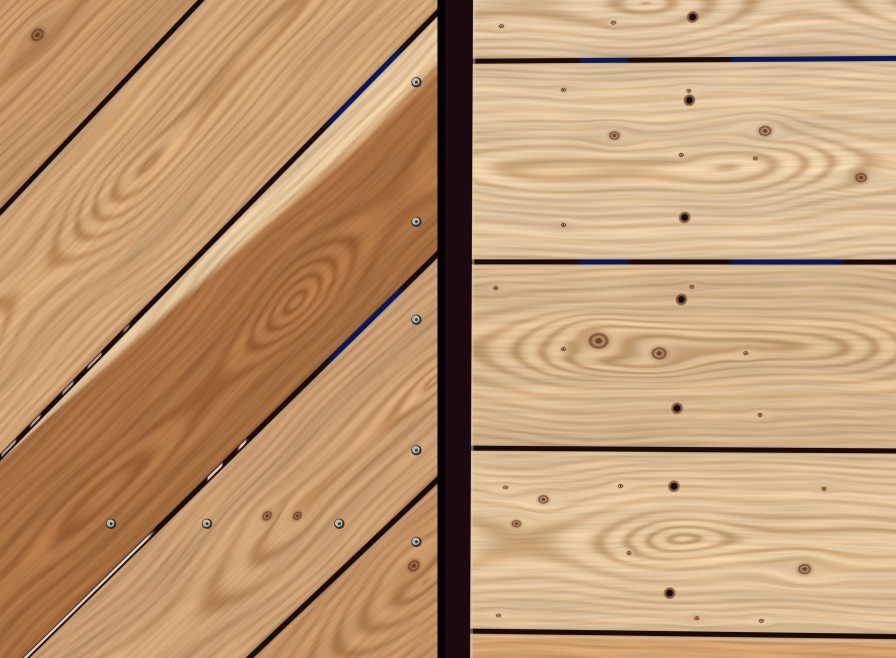
A WebGL 1 fragment shader for this texture:

```glsl
precision highp float;
uniform vec2 u_resolution;

const float ASPECT = 1.362, POST_LEFT = 0.665, POST_RIGHT = 0.7145;
const float GAP_HALF = 0.0038, RING_FREQ = 430.0;
const float SLOPE = 0.985, FAN = 0.105;  // diagonal slope, and its gain per intercept
const float SCREW_X = 0.633, SCREW_Y = 0.204;
const vec3 POST = vec3(0.10, 0.04, 0.06), GAP = vec3(0.11, 0.04, 0.035);
const vec3 BLUE = vec3(0.04, 0.10, 0.36), PALE = vec3(0.90, 0.79, 0.63);
const vec3 KNOT = vec3(0.36, 0.17, 0.08);

struct Board { float lo, hi, heart, seed; vec3 tint; };

Board leftBoard(float c) {
  if (c > 0.677) return Board(0.677, 1.05, 0.52, 1.3, vec3(0.75, 0.58, 0.41));
  if (c > 0.3045) return Board(0.3045, 0.677, 0.58, 2.9, vec3(0.79, 0.63, 0.46));
  if (c > -0.0385) return Board(-0.0385, 0.3045, 0.38, 4.6, vec3(0.64, 0.43, 0.26));
  if (c > -0.359) return Board(-0.359, -0.0385, 0.44, 6.1, vec3(0.77, 0.61, 0.45));
  return Board(-0.66, -0.359, 0.6, 7.7, vec3(0.74, 0.56, 0.39));
}

Board rightBoard(float c) {
  if (c > 0.907) return Board(0.907, 1.2, 0.3, 1.1, vec3(0.85, 0.75, 0.62));
  if (c > 0.602) return Board(0.602, 0.907, 0.47, 2.4, vec3(0.86, 0.76, 0.62));
  if (c > 0.319) return Board(0.319, 0.602, 0.54, 3.8, vec3(0.83, 0.71, 0.56));
  if (c > 0.041) return Board(0.041, 0.319, 0.5, 5.2, vec3(0.86, 0.75, 0.60));
  return Board(-0.25, 0.041, 0.5, 8.3, vec3(0.80, 0.62, 0.43));
}

vec2 hash2(vec2 p) {
  return fract(sin(vec2(dot(p, vec2(127.1, 311.7)), dot(p, vec2(269.5, 183.3)))) * 4375.5);
}

float cellular(vec2 p) {
  float nearest = 2.0;
  for (int i = 0; i < 9; i++) {
    vec2 cell = floor(p) + vec2(mod(float(i), 3.0), floor(float(i) / 3.0 + 0.01)) - 1.0;
    nearest = min(nearest, length(cell + hash2(cell) - p));
  }
  return nearest;
}

float band(float x, float a, float b) {
  return smoothstep(a - 0.008, a + 0.008, x) * (1.0 - smoothstep(b - 0.008, b + 0.008, x));
}

float disc(float d, float r, float px) { return 1.0 - smoothstep(r - px, r + px, d); }

// x: bend of the grain around the knot, y: darkness
vec2 knot(vec2 o, vec2 axis, float r) {
  vec2 d = vec2(dot(o, axis), dot(o, vec2(-axis.y, axis.x))) / r;
  float len = length(d * vec2(0.8, 1.0));
  float rings = 0.55 + 0.25 * sin(len * 13.0) + 0.3 * exp(-len * len * 6.0);
  return vec2(-d.y * r * exp(-dot(d * d, vec2(0.045, 0.2))), (1.0 - smoothstep(0.55, 1.15, len)) * rings);
}

// Nested arches at the heart line, straight lines and fibres beyond
vec3 wood(vec3 tint, float u, float v, float seed) {
  v += 0.004 * sin(u * 9.0 + seed * 5.0) + 0.0018 * sin(u * 23.0 + v * 30.0 + seed);
  float r = length(vec2(v, 0.045 * sin(u * 4.3 + seed * 2.1) + 0.018 * sin(u * 11.0 + seed)));
  float late = 0.5 + 0.5 * sin(r * RING_FREQ + 2.0 * sin(r * 70.0 + seed));
  float plume = exp(-v * v / 0.0011);
  float streak = sin(v * 61.0 + seed * 3.0 + sin(u * 2.0)) + 0.6 * sin(v * 143.0 + seed + sin(u * 3.0));
  float fibre = cellular(vec2(u * 7.0 + seed * 13.0, v * 165.0)) - 0.45;
  vec3 col = mix(tint, tint * vec3(0.80, 0.69, 0.55), late * late * (0.32 + 0.3 * plume));
  return col * (1.035 + 0.022 * streak + 0.13 * fibre) + plume * (1.0 - late) * vec3(0.035, 0.025, 0.012);
}

vec3 screw(vec3 col, vec2 o, float px) {
  col = mix(col, vec3(0.24, 0.19, 0.16), disc(length(o), 0.0078, px));
  col = mix(col, vec3(0.72, 0.73, 0.70), disc(length(o + vec2(0.001, -0.001)), 0.0056, px));
  return mix(col, vec3(0.19), disc(length(o), 0.0022, px));
}

void main() {
  vec2 p = gl_FragCoord.xy / u_resolution * vec2(ASPECT, 1.0), a = vec2(1.0, 0.0), k = vec2(0.0);
  float px = 0.7 / u_resolution.y, t = (p.x - POST_RIGHT) / 0.645, across = 1.0;
  float c = (p.y + 0.009 * t) / (1.0 + 0.0145 * t);
  bool left = p.x < 0.69;
  Board b = rightBoard(c);
  if (left) {
    c = (p.y - SLOPE * p.x) / (1.0 + FAN * p.x);
    b = leftBoard(c);
    a = vec2(0.707);
    across = 0.72;
    k += knot(p - vec2(0.057, 0.947), a, 0.012) + knot(p - vec2(0.406, 0.216), a, 0.009);
    k += knot(p - vec2(0.452, 0.216), a, 0.008) + knot(p - vec2(0.629, 0.140), a, 0.011);
    // Pale edge of the darkest board
    float pale = 0.006 + 0.14 * min(p.x, 0.56);
    float edge = 1.0 - smoothstep(pale * 0.65, pale * 1.1, b.hi - c);
    if (b.hi == 0.3045) b.tint = mix(b.tint, PALE, edge);
  } else {
    k += knot(p - vec2(1.163, 0.801), a, 0.011) + knot(p - vec2(0.934, 0.794), a, 0.009);
    k += knot(p - vec2(1.309, 0.730), a, 0.010) + knot(p - vec2(0.910, 0.482), a, 0.017);
    k += knot(p - vec2(1.002, 0.463), a, 0.013) + knot(p - vec2(1.223, 0.135), a, 0.011);
    k += knot(p - vec2(0.826, 0.241), a, 0.009) + knot(p - vec2(0.785, 0.204), a, 0.008);
    vec2 cell = floor(p / 0.1), h = hash2(cell);
    if (h.x > 0.66) k += knot(p - (cell + 0.3 + 0.4 * h.yx) * 0.1, a, 0.0042);
  }
  float span = b.hi - b.lo;
  vec3 col = wood(b.tint, dot(p, a), (c - b.lo - b.heart * span) * across + k.x, b.seed);
  col = mix(col, KNOT, clamp(k.y, 0.0, 1.0) * 0.85);

  // Fixings, two heights per board
  for (int i = 0; i < 2; i++) {
    float ci = b.lo + span * mix(0.22, 0.8, float(i)), slope = SLOPE + FAN * ci;
    vec2 o = vec2(p.x - 1.014 - 0.04 * p.y, c - ci);
    if (left) {
      col = screw(col, p - vec2(SCREW_X, ci + slope * SCREW_X), px);
      float x = (SCREW_Y - ci) / slope;
      if (x < 0.58) col = screw(col, p - vec2(x, SCREW_Y), px);
    } else col = mix(mix(col, KNOT, 0.7 * disc(length(o), 0.0085, 0.002)), POST, disc(length(o), 0.005, px));
  }

  // Seams, with light showing through
  float seam = c - b.lo < b.hi - c ? b.lo : b.hi, s = (c - seam) * across;
  col *= 1.0 - 0.38 * exp(-abs(s) / 0.004);
  col = mix(col, PALE, band(s * 4.0, -0.039, -0.02) * (left ? 0.2 : 0.6));
  float sky = step(0.5, seam) * (band(p.x, 0.88, 0.955) + band(p.x, 1.11, seam > 0.8 ? 1.5 : 1.28));
  float shine = 0.0;
  if (left) {
    float open = step(abs(seam - 0.13), 0.2), low = step(seam, 0.0) * open;
    float glints = smoothstep(0.1, 0.7, sin(p.x * 140.0) + 0.6 * sin(p.x * 61.0));
    sky = open * band(p.x, 0.5, 0.61);
    shine = low * (band(p.x, -0.1, 0.23) + glints * band(p.x, 0.29, 0.4));
    shine += (open - low) * glints * 0.75 * band(p.x, -0.1, 0.2);
  }
  vec3 gap = mix(mix(GAP, BLUE, sky * 0.9), vec3(0.9, 0.8, 0.75), shine * disc(abs(s - 0.0008), 0.0019, px));
  col = mix(col, gap, disc(abs(s), GAP_HALF, px));

  // Upright post
  float right = POST_RIGHT + 0.0045 * p.y;
  col = mix(col, PALE, 0.45 * disc(abs(p.x - right - 0.002), 0.002, px));
  vec3 post = mix(POST * 0.25, POST, smoothstep(0.675, 0.679, p.x)) + 0.025 * disc(abs(p.x - 0.679), 0.0012, px);
  col = mix(col, post, (1.0 - disc(p.x, POST_LEFT, px)) * disc(p.x, right, px));
  gl_FragColor = vec4(col, 1.0);
}
```
